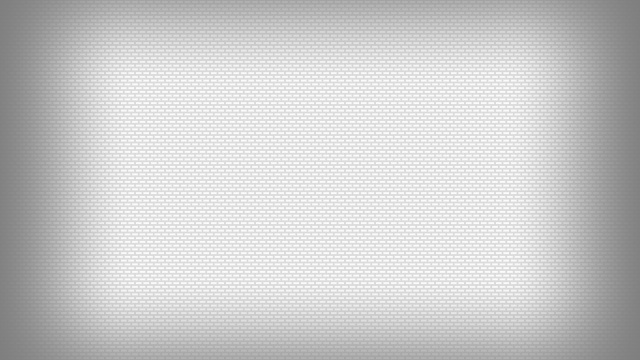
A Shadertoy shader for this pattern:

```glsl
// Fine brick weave of short pale dashes on light grey, 96 rows high,
// drawn as one repeated box distance with every other row shifted,
// then faded to mid grey by a soft vignette that is deeper at the sides.

// Signed distance to an axis-aligned box centred on the origin.
float boxDistance(vec2 p, vec2 halfSize) {
    vec2 q = abs(p) - halfSize;
    return length(max(q, 0.0)) + min(max(q.x, q.y), 0.0);
}

// Coverage of the dashes; each cell is two units wide and one high.
float dashes(vec2 p, float pixel) {
    float shift = mod(floor(p.y), 2.0);
    vec2 cell = vec2(mod(p.x + shift, 2.0) - 1.0, fract(p.y) - 0.5);
    float d = boxDistance(cell, vec2(0.75, 0.26));
    return clamp(0.5 - d / pixel, 0.0, 1.0);
}

// Brightness falloff towards the frame, 1 in the middle.
float vignette(vec2 uv) {
    vec2 edge = min(uv, 1.0 - uv);
    vec2 light = smoothstep(vec2(-0.03, -0.18), vec2(0.21, 0.24), edge);
    return light.x * light.y;
}

void mainImage(out vec4 fragColor, in vec2 fragCoord) {
    float rowsPerPixel = 96.0 / iResolution.y;

    // Pale dashes over the grey ground
    float weave = mix(0.86, 0.985, dashes(fragCoord * rowsPerPixel, rowsPerPixel));

    // The weave loses contrast as it sinks into the grey border
    float grey = mix(0.49, weave, vignette(fragCoord / iResolution.xy));
    fragColor = vec4(vec3(grey), 1.0);
}
```
